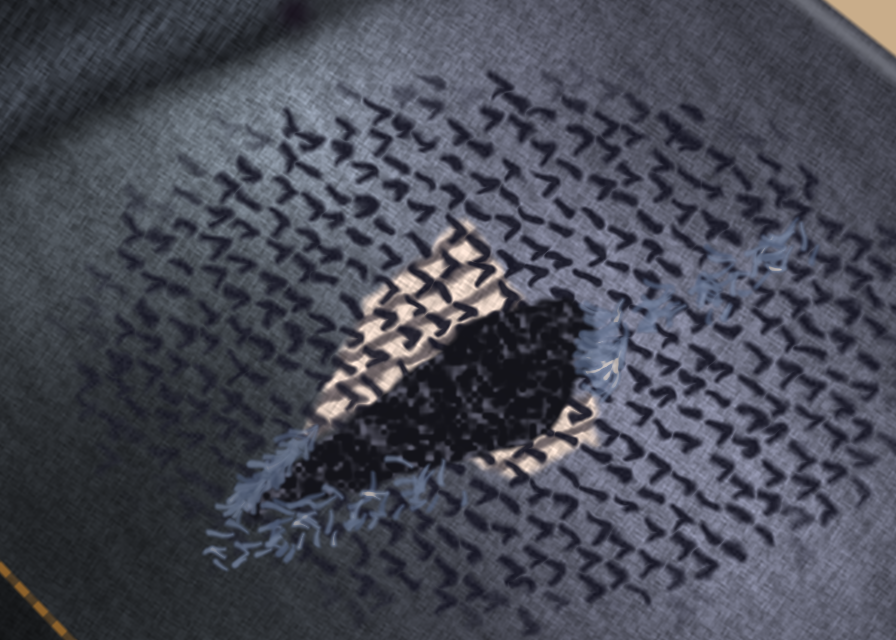
Give the GLSL for this texture, as a Shadertoy shader.

```glsl
// Worn denim with a torn hole, mended by rows of dark hand stitches
float hash(vec2 p) {
    return fract(sin(dot(p, vec2(127.1, 311.7))) * 43758.5453);
}

float noise(vec2 p) {
    vec2 i = floor(p), f = fract(p);
    f = f * f * (3.0 - 2.0 * f);
    return mix(mix(hash(i), hash(i + vec2(1, 0)), f.x),
               mix(hash(i + vec2(0, 1)), hash(i + vec2(1, 1)), f.x), f.y);
}

mat2 rot(float a) { return mat2(cos(a), sin(a), -sin(a), cos(a)); }

float glow(vec2 p, vec2 c, vec2 r) { p = (p - c) / r; return exp(-dot(p, p)); }

// Capsule whose radius changes from ra to rb
float taper(vec2 p, vec2 a, vec2 b, float ra, float rb) {
    vec2 d = b - a;
    float t = clamp(dot(p - a, d) / dot(d, d), 0.0, 1.0);
    return length(p - a - d * t) - mix(ra, rb, t);
}

// Signed distance to the right of the line a-b
float side(vec2 p, vec2 a, vec2 b) {
    vec2 d = normalize(b - a);
    return dot(p - a, vec2(d.y, -d.x));
}

float quad(vec2 p, vec2 a, vec2 b, vec2 c, vec2 d) {
    return max(max(side(p, a, b), side(p, b, c)), max(side(p, c, d), side(p, d, a)));
}

float holeShape(vec2 p) {
    return min(taper(p, vec2(0.40, 0.21), vec2(0.79, 0.405), 0.018, 0.105),
               taper(p, vec2(0.80, 0.43), vec2(0.87, 0.47), 0.09, 0.065));
}

// Jittered bent dashes on a slanted brick grid
float stitches(vec2 p, float soft) {
    vec2 cell = vec2(0.053, 0.043);
    vec2 base = floor(rot(-0.45) * p / cell);
    float ink = 0.0;
    for (int j = -1; j <= 1; j++)
    for (int i = -1; i <= 1; i++) {
        vec2 id = base + vec2(i, j);
        float r = hash(id), s = hash(id + 37.0);
        vec2 c = rot(0.45) * ((id + 0.5 + 0.35 * (vec2(r, s) - 0.5)
                 + vec2(0.4 * mod(id.y, 2.0) - 0.2, 0.0)) * cell);
        float reach = length((c - vec2(0.78, 0.46)) / vec2(0.66, 0.42));
        float keep = smoothstep(1.05, 0.92, reach + 0.12 * (s - 0.5));
        vec2 q = p - c, arm = rot(mix(-0.8, -0.3, s)) * vec2(0.015, 0.0);
        float d = taper(q, -arm, arm, 0.006, 0.0085);
        vec2 bend = rot(0.4 + 0.5 * r) * vec2(0.022, 0.0);
        if (r > 0.3) d = min(d, taper(q, arm, arm - bend, 0.008, 0.005));
        ink = max(ink, keep * smoothstep(soft, -soft, d));
    }
    return ink;
}

// Loose threads scattered along a-b: x is coverage, y is paleness
vec2 fray(vec2 p, vec2 a, vec2 b, float spread, float seed) {
    vec2 result = vec2(0);
    for (int i = 0; i < 60; i++) {
        vec2 k = vec2(float(i), seed);
        float r = hash(k), s = hash(k + 9.3), t = hash(k + 21.7);
        vec2 c = mix(a, b, r) + spread * vec2(s - 0.5, t - 0.5);
        vec2 arm = rot(mix(-0.6, 1.6, s)) * vec2(0.008 + 0.013 * t, 0.0);
        vec2 q = p - c + 0.003 * sin(p.yx * 110.0 + r * 6.0);
        float m = smoothstep(0.005, -0.003, taper(q, -arm, arm, 0.004, 0.002));
        result = mix(result, vec2(1.0, hash(k + 4.1)), m * 0.85);
    }
    return result;
}

void mainImage(out vec4 fragColor, in vec2 fragCoord) {
    vec2 p = fragCoord / iResolution.y;
    vec2 w = p + 0.014 * (vec2(noise(p * 45.0), noise(p * 45.0 + 80.0)) - 0.5);
    float grain = noise(p * 210.0) - 0.5;
    vec2 tw = rot(0.6) * p;
    float weave = noise(tw * vec2(70, 260)) + noise(tw * vec2(240, 60)) - 1.0;
    float streak = noise(rot(1.0) * p * vec2(7, 55)) - 0.5;

    // Faded denim
    float tone = 0.20 + 0.27 * glow(p, vec2(0.44, 0.78), vec2(0.26, 0.18))
               + 0.27 * glow(p, vec2(0.86, 0.53), vec2(0.36, 0.28))
               + 0.24 * glow(p, vec2(1.16, 0.16), vec2(0.34, 0.28))
               + 0.12 * glow(p, vec2(0.75, 0.95), vec2(0.35, 0.16))
               + 0.08 * glow(p, vec2(0.12, 0.60), vec2(0.22, 0.15))
               + 0.07 * glow(p, vec2(1.30, 0.55), vec2(0.20, 0.30))
               - 0.06 * glow(p, vec2(0.08, 0.14), vec2(0.32, 0.26));
    tone *= 1.0 + 0.22 * weave + 0.18 * grain + 0.16 * streak;
    vec3 tint = mix(vec3(0.96, 1.04, 1.13), vec3(1.0, 1.02, 1.19), smoothstep(0.3, 0.9, p.x));
    vec3 col = tone * tint;

    // Folded hem and its shadow
    float fold = (p.y - 0.75 - 0.45 * p.x - 0.01 * sin(p.x * 12.0)) * 0.91;
    col *= 1.0 - 0.4 * smoothstep(-0.05, 0.0, fold);
    float ridge = 0.14 + 0.11 * glow(vec2(fold, 0), vec2(0.09, 0), vec2(0.05, 1));
    ridge *= 1.0 + 0.35 * weave + 0.15 * sin(tw.x * 260.0) * noise(p * 30.0);
    col = mix(col, ridge * vec3(0.95, 1.03, 1.17),
              smoothstep(-0.006, 0.008, fold) * smoothstep(0.53, 0.45, p.x));
    col = mix(col, vec3(0.09, 0.06, 0.11), 0.8 * glow(p, vec2(0.46, 0.98), vec2(0.025)));

    // Pale cloth under the tear, ribbed along the stitch rows
    float pale = min(quad(w, vec2(0.47, 0.31), vec2(0.83, 0.50), vec2(0.73, 0.655), vec2(0.575, 0.53)),
                     quad(w, vec2(0.70, 0.30), vec2(0.80, 0.25), vec2(0.93, 0.31), vec2(0.93, 0.39)));
    float rib = 0.5 + 0.5 * sin((rot(-0.45) * w).y * 146.0);
    vec3 cream = mix(vec3(0.42, 0.38, 0.39), vec3(0.90, 0.82, 0.77), smoothstep(0.0, 0.6, rib));
    col = mix(col, cream * (1.0 + 0.2 * weave), smoothstep(0.012, -0.008, pale));

    // Mending stitches, softer away from the centre
    float soft = 0.003 + 0.008 * length(p - vec2(0.82, 0.46));
    float fade = 0.95 - 0.4 * glow(p, vec2(0.25, 0.15), vec2(0.3, 0.25));
    col = mix(col, vec3(0.10, 0.10, 0.155) + 0.06 * grain, fade * stitches(w, soft));

    // Dark knotted hole
    float knots = noise(p * 70.0) * noise(p * 120.0 + 20.0);
    vec3 dark = vec3(0.075, 0.075, 0.10) + vec3(0.30, 0.30, 0.34) * smoothstep(0.12, 0.85, knots);
    col = mix(col, dark, smoothstep(0.007, -0.007, holeShape(w)));

    // Frayed blue and white edges
    vec2 f = fray(p, vec2(0.34, 0.14), vec2(0.70, 0.26), 0.075, 1.0);
    f = max(f, fray(p, vec2(0.95, 0.47), vec2(1.25, 0.62), 0.075, 2.0));
    f = max(f, fray(p, vec2(0.95, 0.50), vec2(0.94, 0.40), 0.06, 3.0));
    f = max(f, 0.9 * fray(p, vec2(0.36, 0.20), vec2(0.48, 0.32), 0.03, 4.0));
    vec3 thread = mix(vec3(0.30, 0.36, 0.48), vec3(0.54, 0.60, 0.71), f.y);
    thread = mix(thread, vec3(0.86, 0.82, 0.79), smoothstep(0.74, 0.92, f.y));
    col = mix(col, thread, 0.8 * f.x);

    // Tan surface past the pale upper right edge
    float corner = side(p, vec2(1.40, 0.91), vec2(1.286, 1.0));
    col = mix(col, vec3(0.50, 0.51, 0.55), 0.7 * glow(vec2(corner, 0), vec2(-0.02, 0), vec2(0.014, 1)));
    col = mix(col, vec3(0.79, 0.68, 0.54), smoothstep(-0.004, 0.006, corner));

    // Lower left seam with golden topstitching
    float seam = side(p, vec2(0.0, 0.115), vec2(0.11, 0.0));
    float dash = smoothstep(-0.5, 0.2, sin((p.x - p.y) * 105.0));
    col *= 1.0 - 0.35 * smoothstep(-0.015, 0.02, seam);
    col = mix(col, vec3(0.60, 0.41, 0.17), (0.4 + 0.5 * dash) * smoothstep(0.010, 0.003, abs(seam)));

    fragColor = vec4(clamp(col, 0.0, 1.0), 1.0);
}
```
